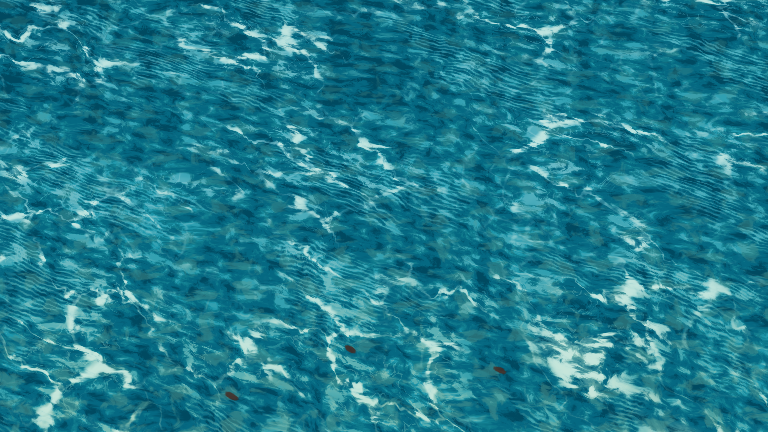
Write a Shadertoy shader that draws this texture.

```glsl
// Sunlit turquoise shallows: rippled water over a net of broken caustic light

vec2 hash2(vec2 cell) {
    vec2 h = vec2(dot(cell, vec2(127.1, 311.7)), dot(cell, vec2(269.5, 183.3)));
    return fract(sin(h) * 43758.5);
}

// Layered, turned and bent sines, roughly -0.8 to 0.8
float waves(vec2 p) {
    float sum = 0.0, amp = 0.5;
    for (int i = 0; i < 6; i++) {
        p = mat2(0.8, 0.6, -0.6, 0.8) * p + 1.7;
        p += 0.45 * sin(p.yx * 1.2 + float(i) * 2.1);
        sum += amp * sin(p.x) * cos(p.y);
        p *= 1.7;
        amp *= 0.62;
    }
    return sum;
}

// Cellular noise: gap between the two nearest points, zero on cell borders
float cellEdge(vec2 p) {
    vec2 cell = floor(p), f = fract(p);
    float near = 8.0, next = 8.0;
    for (int y = -1; y <= 1; y++)
    for (int x = -1; x <= 1; x++) {
        vec2 o = vec2(x, y);
        float d = length(o + hash2(cell + o) - f);
        next = min(next, max(near, d));
        near = min(near, d);
    }
    return next - near;
}

void mainImage(out vec4 fragColor, in vec2 fragCoord) {
    vec2 uv = fragCoord / iResolution.xy;
    vec2 p = fragCoord / iResolution.y;

    // Slight perspective, then axes along a steep and a gentle falling diagonal
    vec2 water = vec2(p.x * (1.0 + 0.1 * uv.y), p.y * (1.0 + 0.35 * uv.y));
    vec2 slope = vec2(dot(water, vec2(0.77, -0.64)), dot(water, vec2(0.64, 0.77)));
    vec2 drift = vec2(dot(water, vec2(0.92, -0.39)), dot(water, vec2(0.39, 0.92)));

    // Swell, ripples and fine chop
    float swell = waves(slope * vec2(5.0, 8.0) + 3.0);
    float ripple = waves(drift * vec2(20.0, 38.0) + 2.0 * swell);
    float chop = waves(drift * vec2(60.0, 105.0) + 9.0 + 3.0 * swell);

    // Caustic nets, bent by the water
    vec2 bend = vec2(waves(water * 11.0 + 4.0), waves(water * 11.0 + 21.0));
    float edge = cellEdge((slope + 0.06 * bend) * vec2(3.8, 7.6) + 7.0);
    float fineEdge = cellEdge((drift + 0.04 * bend) * vec2(10.0, 17.0) + 3.0);
    float breaks = waves(water * vec2(7.0, 9.0) + 13.0);
    float lit = smoothstep(-0.35, 0.4, breaks + 0.12 - 0.3 * uv.y);
    float width = 0.05 + 0.13 * lit * smoothstep(-0.3, 0.5, ripple + 0.6 * chop);
    float net = smoothstep(width, 0.2 * width, edge) * lit;
    float fineNet = smoothstep(0.13, 0.0, fineEdge) * smoothstep(-0.15, 0.4, swell + 0.6 * ripple);
    float halo = exp(-7.0 * edge) * lit;

    // Curled filaments along the zero lines of small waves
    float curl = waves(drift * vec2(24.0, 40.0) + 27.0 + 2.0 * bend);
    float filament = smoothstep(0.085, 0.0, abs(curl)) * smoothstep(-0.2, 0.4, breaks + ripple);
    float shade = smoothstep(0.1, 0.0, abs(curl - 0.2)) * smoothstep(-0.1, 0.4, -ripple);

    // Small patches of tightly combed, curving wavelets
    float patchMask = smoothstep(0.15, 0.45, waves(slope * vec2(6.0, 11.0) + 31.0));
    float comb = sin(560.0 * dot(water, vec2(0.42, 0.9)) + 11.0 * bend.x + 8.0 * bend.y);

    // Body colour from deep to bright
    float tone = 0.38 + 0.17 * swell + 0.38 * ripple + 0.52 * chop + 0.24 * halo;
    tone += patchMask * (0.1 + 0.15 * comb) + 0.16 * filament - 0.2 * shade;
    tone -= 0.2 * smoothstep(0.6, 1.0, uv.y) * (1.0 - 0.7 * uv.x);
    vec3 color = mix(vec3(0.0, 0.29, 0.38), vec3(0.02, 0.41, 0.51), smoothstep(-0.08, 0.3, tone));
    color = mix(color, vec3(0.06, 0.48, 0.55), smoothstep(0.36, 0.55, tone));
    color = mix(color, vec3(0.11, 0.59, 0.67), smoothstep(0.54, 0.76, tone));

    // Sandy green showing through, stronger near the viewer
    float sand = smoothstep(0.1, 0.5, waves(water * vec2(36.0, 52.0) + 17.0));
    color = mix(color, vec3(0.28, 0.57, 0.55), sand * (0.6 - 0.35 * uv.y));

    // Sky sheen, caustic light and sparkling crests
    vec3 pale = mix(vec3(0.58, 0.78, 0.71), vec3(0.50, 0.77, 0.81), smoothstep(0.0, 0.6, uv.y));
    float sheen = patchMask * smoothstep(-0.1, 1.1, comb + chop) * 0.3;
    float crest = smoothstep(0.35, 0.7, ripple + 0.8 * chop) * (0.2 + 0.35 * lit);
    float glow = sheen + crest + 0.28 * fineNet * (0.7 + chop) + 0.3 * filament * lit;
    color = mix(color, pale, clamp(glow, 0.0, 0.75));
    color = mix(color, pale, clamp(net * (0.65 + 0.7 * chop), 0.0, 1.0));
    color = mix(color, vec3(0.84, 0.94, 0.9), 0.75 * net * smoothstep(0.2, 0.7, ripple + chop + 0.4 * lit));

    // A few drifting brown leaves
    for (int i = 0; i < 3; i++) {
        vec2 seed = hash2(vec2(i, 5));
        vec2 d = p - vec2(0.45 + 0.35 * float(i) + 0.1 * seed.x, 0.06 + 0.14 * seed.y);
        d.y += 0.4 * d.x;
        float leaf = smoothstep(0.012, 0.007, length(d * vec2(0.7, 1.3)) + 0.004 * chop);
        color = mix(color, vec3(0.27, 0.17, 0.14), 0.85 * leaf);
    }
    fragColor = vec4(color, 1.0);
}
```
